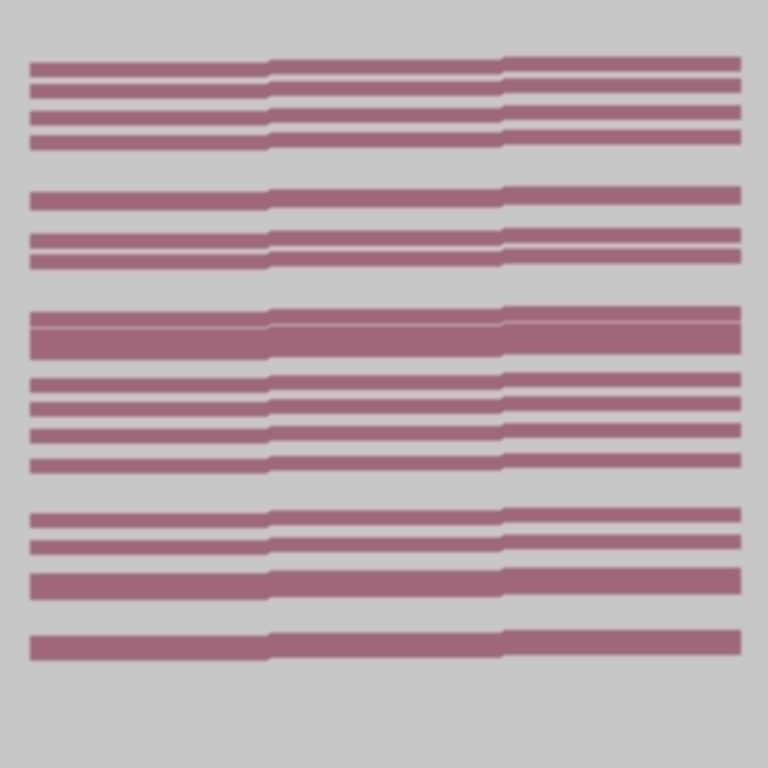
Give the GLSL for this pattern, as a Shadertoy shader.

```glsl
// Uneven mauve stripes on light grey, climbing in two small steps, with soft colour bleed.

// x: centre height of a stripe at the left end, y: half its thickness
const vec2 STRIPES[17] = vec2[17](
    vec2(.909, .0095), vec2(.881, .0095), vec2(.846, .0095), vec2(.814, .0098),
    vec2(.738, .0120), vec2(.686, .0098), vec2(.659, .0098), vec2(.584, .0099),
    vec2(.5515, .0204), vec2(.498, .0095), vec2(.467, .0095), vec2(.432, .0095),
    vec2(.393, .0095), vec2(.322, .0096), vec2(.287, .0095), vec2(.236, .0174),
    vec2(.156, .0163));

// Coverage of a band around zero, faded across its edge
float band(float offset, float halfSize, float blur) {
    return smoothstep(-blur, blur, halfSize - abs(offset));
}

// Combined coverage of all stripes, cut off at both ends
float stripes(vec2 p, float blur) {
    float cover = 0.;
    for (int i = 0; i < 17; i++)
        cover += band(p.y - STRIPES[i].x, STRIPES[i].y, blur);
    return min(cover, 1.) * band(p.x - .502, .463, blur);
}

void mainImage(out vec4 fragColor, in vec2 fragCoord) {
    vec2 uv = fragCoord / iResolution.xy;

    // Two small upward steps from left to right
    float steps = smoothstep(.345, .355, uv.x) + smoothstep(.649, .659, uv.x);
    vec2 p = uv - vec2(0., .0037 * steps);

    // Brightness has crisp edges, tint spreads further into the gaps
    float ink = stripes(p, .0042);
    float tint = stripes(p, .0095);
    vec3 paper = vec3(.78);
    vec3 mauve = vec3(.63, .40, .48);
    float mauveLuma = dot(mauve, vec3(.299, .587, .114));
    vec3 color = mix(paper, vec3(mauveLuma), ink) + (mauve - mauveLuma) * tint;

    fragColor = vec4(color, 1.);
}
```
